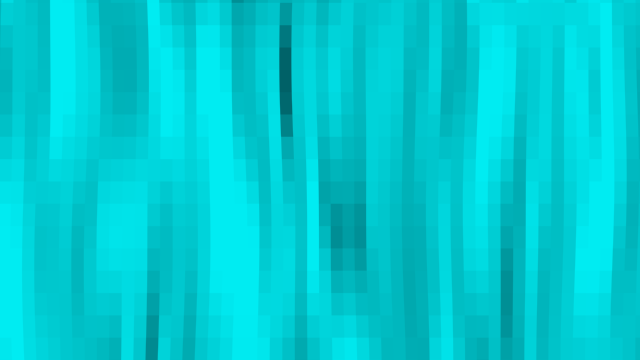
Write a Shadertoy shader that draws this background.

```glsl
// Cyan curtain of softly wavering vertical bands, quantised into tall flat cells.

const vec2 CELL_SIZE = vec2(0.034, 0.062);   // in canvas heights
const float EDGE_PIXELS = 1.2;

float hash(vec2 p) {
    return fract(sin(dot(p, vec2(127.1, 311.7))) * 43758.5453);
}

float valueNoise(vec2 p) {
    vec2 i = floor(p);
    vec2 f = fract(p);
    f = f * f * (3.0 - 2.0 * f);
    float low = mix(hash(i), hash(i + vec2(1.0, 0.0)), f.x);
    float high = mix(hash(i + vec2(0.0, 1.0)), hash(i + vec2(1.0, 1.0)), f.x);
    return mix(low, high, f.y);
}

// Brightness of one flat cell: narrow streaks over broad folds
float cellShade(vec2 cell) {
    float drift = 0.5 * sin(cell.y * 0.3 + cell.x * 0.17);
    float streaks = valueNoise(vec2(cell.x + drift, cell.y) * vec2(0.71, 0.14) + 17.3);
    float folds = valueNoise(cell * vec2(0.19, 0.11) + 53.9);
    float deviation = (mix(streaks, folds, 0.3) - 0.5) / 0.16;
    float deepShadow = 0.17 * max(-1.45 - deviation, 0.0);
    return clamp(0.785 + 0.085 * deviation - deepShadow, 0.38, 0.925);
}

// Gentle sideways bend shared by neighbouring columns
float sway(vec2 p) {
    return 0.005 * sin(4.2 * p.y + 5.0 * p.x) + 0.002 * sin(9.0 * p.y - 7.0 * p.x);
}

// Flat cells, blended only across a thin strip at their borders
float smoothCells(vec2 grid, vec2 edgeWidth) {
    vec2 base = floor(grid - 0.5);
    vec2 blend = clamp((fract(grid - 0.5) - 0.5) / edgeWidth + 0.5, 0.0, 1.0);
    float low = mix(cellShade(base), cellShade(base + vec2(1.0, 0.0)), blend.x);
    float high = mix(cellShade(base + vec2(0.0, 1.0)), cellShade(base + vec2(1.0, 1.0)), blend.x);
    return mix(low, high, blend.y);
}

vec3 cyanTint(float shade) {
    return vec3(0.0, shade, shade + 0.025);
}

void mainImage(out vec4 fragColor, in vec2 fragCoord) {
    vec2 p = fragCoord / iResolution.y;
    vec2 edgeWidth = EDGE_PIXELS / (iResolution.y * CELL_SIZE);
    p.x += sway(p);
    fragColor = vec4(cyanTint(smoothCells(p / CELL_SIZE, edgeWidth)), 1.0);
}
```
